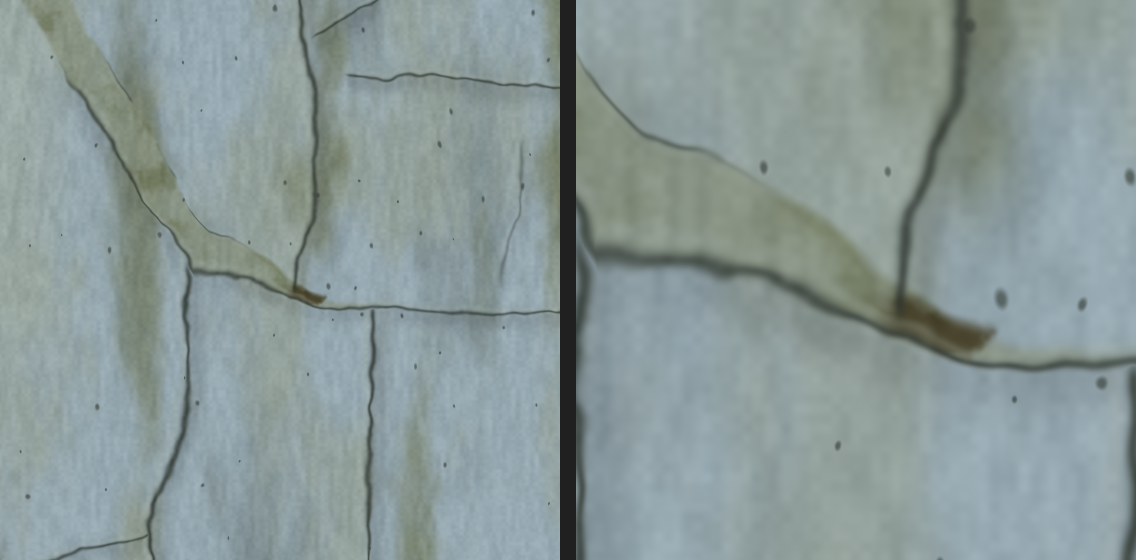
Left, the full canvas; right, a detail of the centre.
Reproduce this texture procedurally as a WebGL 2 fragment shader.

```glsl
#version 300 es
precision highp float;
// Weathered blue-grey plaster with olive stains, a crusted diagonal seam and dark cracks.

uniform vec2 u_resolution;
out vec4 fragColor;

const vec3 PALE_BLUE = vec3(0.590, 0.662, 0.695);
const vec3 MID_GREY = vec3(0.500, 0.562, 0.575);
const vec3 GREEN_GREY = vec3(0.575, 0.625, 0.590);
const vec3 OLIVE = vec3(0.430, 0.460, 0.345);
const vec3 CRUST = vec3(0.520, 0.560, 0.485);
const vec3 CHALK = vec3(0.640, 0.690, 0.660);
const vec3 RUST = vec3(0.270, 0.245, 0.150);
const vec3 CRACK_DARK = vec3(0.200, 0.230, 0.205);
const float SEAM_LEVEL = 0.443;
const float SEAM_SLOPE = 1.6;
const float SEAM_KNEE = 0.345;
const float CRACK_WIDTH = 0.0042;
const float GRAIN = 0.055;
const float SPECK_CELLS = 13.0;

float hash(vec2 p) {
  vec3 q = fract(p.xyx * 0.1031);
  q += dot(q, q.yzx + 33.33);
  return fract((q.x + q.y) * q.z);
}

float noise(vec2 p) {
  vec2 i = floor(p), f = fract(p);
  f = f * f * (3.0 - 2.0 * f);
  return mix(mix(hash(i), hash(i + vec2(1, 0)), f.x),
             mix(hash(i + vec2(0, 1)), hash(i + vec2(1, 1)), f.x), f.y);
}

float fbm(vec2 p) {
  float sum = 0.0, amp = 0.533;
  for (int i = 0; i < 4; i++) {
    sum += amp * noise(p);
    p = p * 2.03 + 17.3;
    amp *= 0.5;
  }
  return sum;
}

float window(float x, float lo, float hi, float soft) {
  return smoothstep(lo - soft, lo + soft, x) * (1.0 - smoothstep(hi - soft, hi + soft, x));
}

// x: dark core, y: pale lip on the negative side, z: soft shade on the positive side
vec3 crack(float d, float width, float strength) {
  float lip = (d + 2.6 * width) / (1.5 * width);
  float shade = (d - 0.012) / 0.018;
  return strength * vec3(exp(-d * d / (width * width)), exp(-lip * lip), exp(-shade * shade));
}

vec3 slantCrack(vec2 p, vec2 start, vec2 end, float width) {
  float slope = (end.y - start.y) / (end.x - start.x);
  float d = (start.y + slope * (p.x - start.x) - p.y) / sqrt(1.0 + slope * slope);
  return crack(d, width, 0.75 * window(p.x, start.x, end.x, 0.008));
}

float seamHeight(float x) {
  return SEAM_LEVEL + SEAM_SLOPE * max(SEAM_KNEE - x, 0.0) + 0.07 * (1.0 - smoothstep(0.36, 0.65, x));
}

// Vertical washes, olive drips and chalky scratches
vec3 plaster(vec2 p) {
  float wash = 0.55 * noise(p * vec2(13.0, 1.6) + 3.0) + 0.45 * fbm(p * vec2(24.0, 7.0));
  vec3 col = mix(MID_GREY, PALE_BLUE, smoothstep(0.24, 0.58, wash));
  float tint = fbm(p * vec2(8.0, 3.0) + 51.0);
  col = mix(col, GREEN_GREY, 0.8 * smoothstep(0.42, 0.66, tint));
  float drip = 0.55 * fbm(p * vec2(10.0, 4.5) + 9.0) + 0.45 * noise(p * vec2(12.0, 1.4) + 27.0);
  col = mix(col, OLIVE, 0.8 * smoothstep(0.53, 0.80, drip) * smoothstep(0.05, 0.35, p.x));
  float scratch = noise(vec2((p.x - 0.13 * p.y) * 75.0, p.y * 5.0));
  float leftEdge = (1.0 - smoothstep(0.03, 0.17, p.x)) * smoothstep(0.25, 0.60, p.y);
  return mix(col, mix(GREEN_GREY, CHALK, scratch), 0.75 * leftEdge);
}

// Small dark pits, at most one in each cell
float specks(vec2 p) {
  vec2 cell = floor(p * SPECK_CELLS);
  vec2 centre = 0.2 + 0.6 * vec2(hash(cell + 5.0), hash(cell + 71.0));
  float radius = mix(0.025, 0.07, hash(cell + 33.0));
  float d = length((fract(p * SPECK_CELLS) - centre) * vec2(1.2, 0.8));
  return step(0.72, hash(cell + 91.0)) * (1.0 - smoothstep(radius * 0.3, radius * 1.3, d));
}

void main() {
  vec2 p = gl_FragCoord.xy / u_resolution;
  vec2 q = p + 0.026 * (vec2(fbm(p * 9.0), fbm(p * 9.0 + 40.0)) - 0.5)
             + 0.005 * (vec2(noise(p * 48.0), noise(p * 48.0 + 80.0)) - 0.5);
  vec3 col = plaster(p);

  // Crust lying along the upper side of the seam
  float diagonal = 1.0 - smoothstep(SEAM_KNEE - 0.02, SEAM_KNEE + 0.03, q.x);
  float rise = (q.y - seamHeight(q.x)) / mix(1.04, sqrt(1.0 + SEAM_SLOPE * SEAM_SLOPE), diagonal);
  float thickness = 0.062 * (1.0 - smoothstep(0.34, 0.66, q.x)) + 0.006;
  float crust = window(rise, 0.0, thickness, 0.006) * (1.0 - smoothstep(0.62, 0.72, q.x));
  float mottling = fbm(p * 22.0);
  col = mix(col, mix(CRUST, OLIVE, smoothstep(0.45, 0.75, mottling)), 0.8 * crust);
  float rust = window(q.x, 0.52, 0.63, 0.015) * window(rise, 0.0, 0.022, 0.006);
  col = mix(col, RUST, 0.9 * rust * smoothstep(0.34, 0.62, fbm(p * 32.0 + 7.0)));

  // Seam, with a thin broken line on the far side of the crust
  float vary = 0.45 + 0.9 * noise(p * 11.0 + 13.0);
  float width = CRACK_WIDTH * vary;
  vec3 marks = crack(-rise, width * 0.85, 0.75 * smoothstep(0.10, 0.16, q.x));
  float farSide = window(q.x, 0.2, 0.42, 0.03) * smoothstep(0.35, 0.6, noise(p * 24.0));
  marks = max(marks, crack(rise - thickness, CRACK_WIDTH * 0.5, 0.5 * farSide));

  // Upright cracks, in pairs below and above the seam
  for (int i = 0; i < 2; i++) {
    float k = float(i);
    float below = 0.337 + 0.325 * k - 0.065 * (1.0 - k) * (1.0 - smoothstep(0.05, 0.28, q.y));
    float above = 0.565 + 0.37 * k - 0.035 * (1.0 - smoothstep(0.52, 0.64, q.y))
                - 0.035 * (1.0 - k) * smoothstep(0.80, 1.0, q.y);
    float under = 1.0 - smoothstep(-0.012, 0.004, rise);
    float over = smoothstep(0.004, 0.018, rise) * mix(1.0, 0.45 * window(q.y, 0.5, 0.74, 0.03), k);
    marks = max(marks, crack(q.x - below, width * 1.15, 0.9 * under));
    marks = max(marks, crack(q.x - above, width * 1.2, 0.85 * over));
  }
  marks = max(marks, slantCrack(q, vec2(0.62, 0.869), vec2(1.05, 0.838), CRACK_WIDTH * 0.65));
  marks = max(marks, slantCrack(q, vec2(0.04, -0.005), vec2(0.275, 0.045), CRACK_WIDTH * 0.7));
  marks = max(marks, slantCrack(q, vec2(0.56, 0.935), vec2(0.68, 1.01), CRACK_WIDTH * 0.55));

  col *= 1.0 - 0.12 * marks.z;
  col = mix(col, CHALK, 0.35 * marks.y);
  col = mix(col, CRACK_DARK, 0.9 * marks.x);
  col = mix(col, CRACK_DARK, 0.6 * specks(q));

  // Brushed and fine grain
  col += GRAIN * (noise(p * vec2(120.0, 34.0)) - 0.5) + 0.6 * GRAIN * (noise(p * 170.0) - 0.5);
  fragColor = vec4(clamp(col, 0.0, 1.0), 1.0);
}
```
